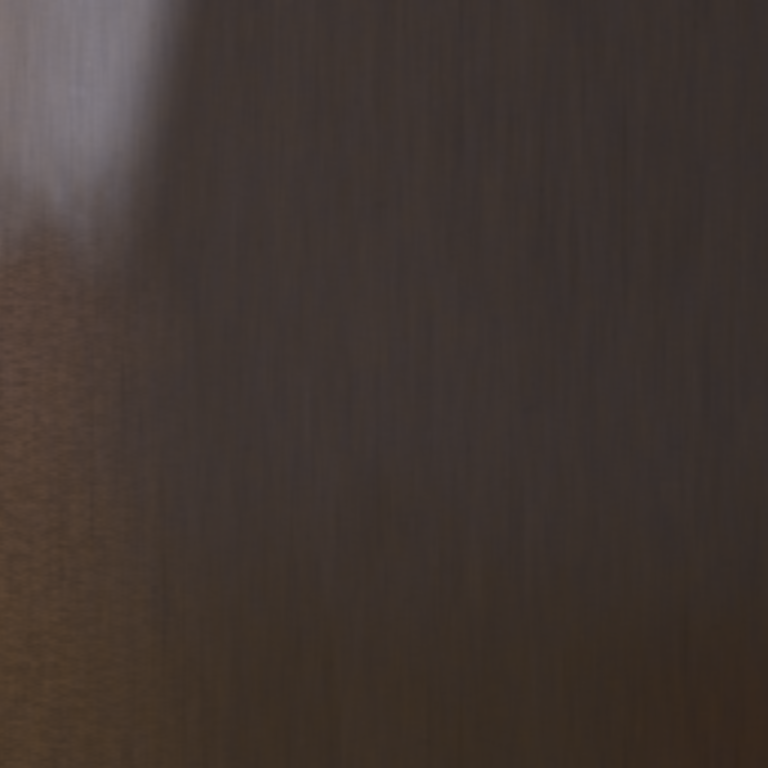
Write a WebGL 2 fragment shader that draws this texture.

```glsl
#version 300 es
precision highp float;

uniform vec2 u_resolution;
out vec4 fragColor;

float hash(vec2 p) {
    vec3 q = fract(vec3(p.xyx) * 0.1031);
    q += dot(q, q.yzx + 33.33);
    return fract((q.x + q.y) * q.z);
}

// Smooth value noise in -1..1
float noise(vec2 p) {
    vec2 cell = floor(p);
    vec2 f = fract(p);
    f = f * f * (3.0 - 2.0 * f);
    float low = mix(hash(cell), hash(cell + vec2(1.0, 0.0)), f.x);
    float high = mix(hash(cell + vec2(0.0, 1.0)), hash(cell + vec2(1.0, 1.0)), f.x);
    return 2.0 * mix(low, high, f.y) - 1.0;
}

// Layers of noise, each finer and weaker than the last
float layeredNoise(vec2 p, int layers) {
    float sum = 0.0;
    float weight = 0.5;
    for (int i = 0; i < layers; i++) {
        sum += weight * noise(p);
        p = p * 2.03 + 17.3;
        weight *= 0.55;
    }
    return sum;
}

// Dim wood tone, cooler above and warmer towards the floor
vec3 woodTone(vec2 uv, float wobble) {
    vec3 upper = vec3(0.238, 0.202, 0.189);
    vec3 lower = vec3(0.223, 0.177, 0.139);
    vec3 tone = mix(lower, upper, smoothstep(0.04, 0.46, uv.y + 0.06 * wobble));
    float corner = smoothstep(0.70, 1.0, uv.x) * smoothstep(0.28, 0.0, uv.y);
    tone = mix(tone, vec3(0.225, 0.160, 0.120), 0.7 * corner);
    return tone * mix(1.03, 0.92, smoothstep(0.35, 1.0, uv.x));
}

// Warm light along the left side, spreading lower down
float glowMask(vec2 uv, float wobble) {
    float reach = mix(0.38, 0.27, smoothstep(0.0, 0.5, uv.y));
    float across = smoothstep(reach, 0.0, uv.x + 0.03 * wobble);
    float along = smoothstep(0.85, 0.60, uv.y) * mix(0.85, 1.0, smoothstep(0.0, 0.25, uv.y));
    return across * along;
}

// Soft slanted reflection in the upper left
float sheenMask(vec2 uv, float wobble) {
    float edge = 0.218 - 0.22 * (1.0 - uv.y);
    float blur = mix(0.075, 0.055, smoothstep(0.65, 1.0, uv.y));
    float side = smoothstep(blur, -blur, uv.x - edge);
    float fade = smoothstep(0.61, 0.86, uv.y + 0.06 * wobble);
    return side * fade;
}

void main() {
    vec2 uv = gl_FragCoord.xy / u_resolution;
    float wobble = layeredNoise(uv * vec2(18.0, 9.0), 3);
    float glow = glowMask(uv, wobble);
    float sheen = sheenMask(uv, wobble);

    // Large areas of colour
    vec3 color = woodTone(uv, wobble);
    vec3 glowColor = mix(vec3(0.305, 0.232, 0.170), vec3(0.335, 0.260, 0.225), smoothstep(0.05, 0.65, uv.y));
    color = mix(color, glowColor, glow);
    vec3 sheenColor = mix(vec3(0.470, 0.430, 0.435), vec3(0.485, 0.460, 0.485), smoothstep(0.0, 0.12, uv.x));
    color = mix(color, sheenColor, sheen);

    // Broken vertical grain, with a few darker lines
    float streaks = layeredNoise(uv * vec2(42.0, 4.0), 3);
    float fibres = layeredNoise(uv * vec2(125.0, 16.0) + 41.0, 2);
    float lines = smoothstep(0.45, 0.95, noise(uv * vec2(75.0, 6.0) + 29.0));
    color *= 1.0 + 0.035 * streaks + 0.045 * fibres - 0.035 * lines;

    // Faint warm and cool blotches
    float tint = layeredNoise(uv * vec2(60.0, 28.0) + 83.0, 2);
    color += vec3(0.008, 0.003, -0.009) * tint;

    // Sparse small flecks
    float flecks = smoothstep(0.45, 0.9, noise(uv * vec2(95.0, 60.0) + 11.0));
    color *= 1.0 + 0.035 * flecks * noise(uv * vec2(30.0, 22.0) + 5.0);

    // Short cross ripples, clearest in the warm light
    float ripples = layeredNoise(uv * vec2(85.0, 170.0) + 7.0, 2);
    color *= 1.0 + ripples * (0.022 + 0.11 * glow * (1.0 - sheen));

    fragColor = vec4(color, 1.0);
}
```
